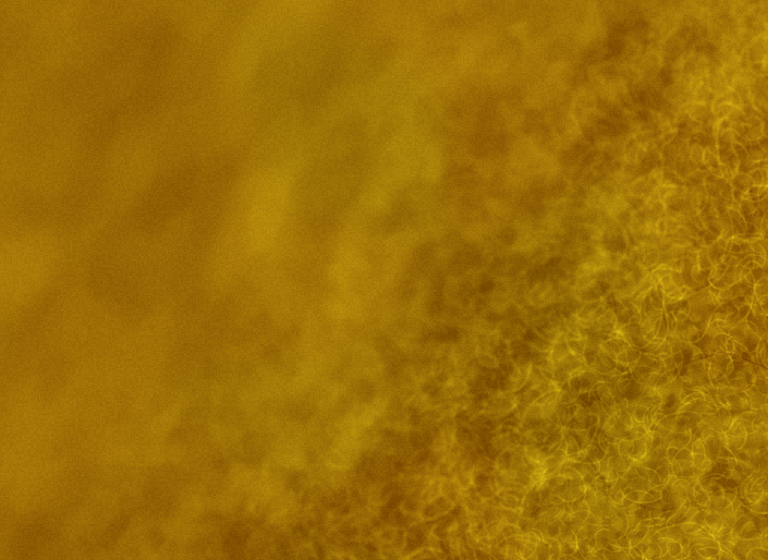
Write a WebGL 2 fragment shader that draws this texture.

```glsl
#version 300 es
precision highp float;

uniform vec2 u_resolution;
out vec4 fragColor;

const float TAU = 6.28319;

vec2 hash2(vec2 p) {
    vec3 q = fract(vec3(p.xyx) * vec3(0.1031, 0.1030, 0.0973));
    q += dot(q, q.yzx + 33.33);
    return fract((q.xx + q.yz) * q.zy);
}

vec2 rotate(vec2 p, float angle) {
    float c = cos(angle), s = sin(angle);
    return vec2(c * p.x - s * p.y, s * p.x + c * p.y);
}

// Smooth cellular noise in -1..1: soft blobs around jittered points
float blobs(vec2 p, float seed) {
    vec2 cell = floor(p);
    float sum = 0.0, total = 0.0;
    for (int j = -1; j <= 1; j++) {
        for (int i = -1; i <= 1; i++) {
            vec2 id = cell + vec2(i, j);
            vec2 offset = p - id - hash2(id + seed);
            float weight = exp(-5.0 * dot(offset, offset));
            sum += weight * (2.0 * hash2(id + seed + 57.0).x - 1.0);
            total += weight;
        }
    }
    return sum / (total + 0.002);
}

// One curled fibre per cell, drawn as an arc with fading ends
float strands(vec2 p, float width, float seed) {
    vec2 cell = floor(p);
    float strength = 0.0;
    for (int j = -1; j <= 1; j++) {
        for (int i = -1; i <= 1; i++) {
            vec2 id = cell + vec2(i, j);
            vec2 shape = hash2(id + seed + 91.0);
            float radius = mix(0.35, 0.95, shape.x);
            float angle = TAU * shape.y;
            vec2 outward = vec2(cos(angle), sin(angle));
            vec2 arm = p - id - hash2(id + seed) + radius * outward;
            float reach = length(arm);
            float line = 1.0 - smoothstep(0.0, width, abs(reach - radius));
            float ends = smoothstep(0.45, 0.75, dot(arm, outward) / max(reach, 0.001));
            float tone = 0.4 + 0.6 * fract(shape.x * 7.0 + shape.y * 3.0);
            strength = max(strength, line * ends * tone);
        }
    }
    return strength;
}

// Layered sines that bend the fibres
vec2 wobble(vec2 p, float amount) {
    vec2 bend = sin(p.yx * vec2(31.0, 27.0) + vec2(0.4, 2.1));
    bend += 0.5 * sin(p.yx * vec2(67.0, 73.0) + p.xy * 29.0);
    return p + amount * bend;
}

// Several turned layers of fibres, balanced around zero
float fleece(vec2 p, float width) {
    float sum = 0.0, scale = 11.0;
    for (int layer = 0; layer < 5; layer++) {
        float n = float(layer);
        float cellWidth = width * scale;
        sum += strands(rotate(p, 1.1 * n) * scale + 40.0, cellWidth, 13.0 * n);
        sum -= 0.5 * cellWidth;
        scale *= 1.36;
    }
    return sum;
}

void main() {
    vec2 p = gl_FragCoord.xy / u_resolution.y;
    vec2 bent = wobble(p, 0.004);

    // Focus grows towards the lower right
    float depth = dot(p, vec2(0.8, -0.6)) + 0.07 * blobs(p * 4.0 + 20.0, 5.0);
    float middle = smoothstep(-0.2, 0.45, depth);
    float focus = smoothstep(0.2, 0.8, depth);

    // Broad light and shade
    vec2 hollow = p - vec2(0.55, 0.02);
    float tone = 0.9 * (p.y - 0.5) + 0.5 * focus;
    tone -= 1.1 * exp(-8.0 * dot(hollow, hollow));

    // Soft mottling, drawn out along the nap
    vec2 nap = rotate(p, -0.95) * vec2(0.6, 1.0) + 10.0;
    tone += 1.5 * blobs(nap * 4.5, 11.0);
    tone += 1.2 * blobs(nap * 10.0, 23.0);
    tone += mix(0.7, 1.1, middle) * blobs(nap * 21.0, 31.0);
    tone += 1.6 * middle * blobs(bent * 34.0 + 10.0, 43.0);
    tone += 2.0 * focus * blobs(bent * 78.0 + 10.0, 59.0);

    // Fibres sharpen with focus
    float width = max(mix(0.011, 0.0034, focus), 1.2 / u_resolution.y);
    tone += mix(0.35 * middle, 2.5, focus) * fleece(bent, width);
    float darkHair = focus * strands(bent * 5.0 + 30.0, width * 5.0, 71.0);

    // Fine grain
    tone += 1.3 * (hash2(floor(p * 374.0)).x - 0.5);

    // Ochre ramp with a drift between orange and olive
    float drift = blobs(p * 3.5 + 15.0, 83.0) - 0.5 * focus;
    vec3 colour = vec3(0.603, 0.424, 0.021) + tone * vec3(0.033, 0.037, 0.006);
    colour += drift * vec3(0.010, -0.012, 0.0);
    colour -= darkHair * vec3(0.04, 0.07, 0.0);
    fragColor = vec4(clamp(colour, 0.0, 1.0), 1.0);
}
```
